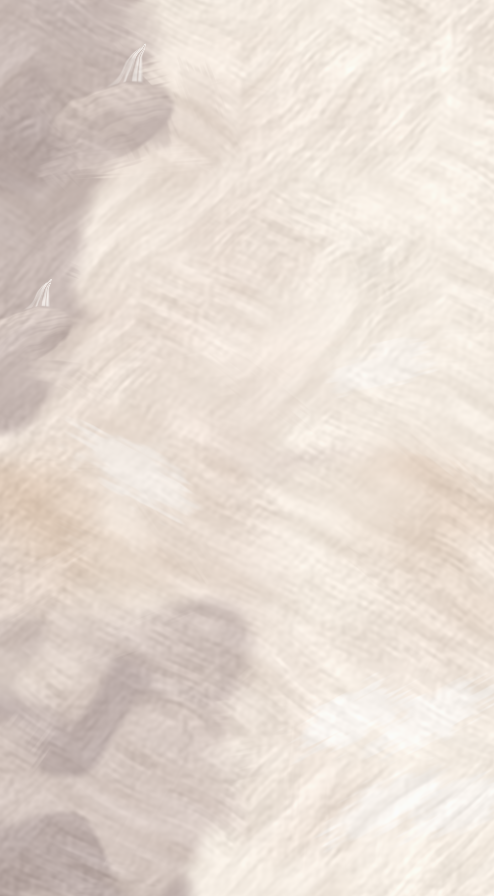
Give the GLSL for this texture, as a Shadertoy shader.

```glsl
// Pale abstract oil painting: cream and blush ground, mauve left corners, peach glow.
// A soft colour layout is resampled by scattered bristle dabs, then knife folds,
// white strokes, streaky smears and a fine paint relief are laid on top.

#define CREAM  vec3(0.955, 0.922, 0.883)
#define BLUSH  vec3(0.908, 0.855, 0.815)
#define GREIGE vec3(0.855, 0.800, 0.770)
#define MAUVE  vec3(0.728, 0.668, 0.652)
#define PEACH  vec3(0.860, 0.775, 0.700)
#define WHITE  vec3(0.970, 0.955, 0.940)
#define DABS 56
#define DAB_OPACITY 0.7
#define SMEAR 0.075
#define RELIEF 0.068

float hash(vec2 p) {
    return fract(sin(dot(p, vec2(127.1, 311.7))) * 43758.5453);
}

float noise(vec2 p) {
    vec2 i = floor(p), f = fract(p);
    f = f * f * (3.0 - 2.0 * f);
    return mix(mix(hash(i), hash(i + vec2(1, 0)), f.x),
               mix(hash(i + vec2(0, 1)), hash(i + vec2(1, 1)), f.x), f.y);
}

float fbm(vec2 p) {
    float sum = 0.0, amp = 0.53;
    for (int i = 0; i < 4; i++) {
        sum += amp * noise(p);
        p = mat2(1.6, 1.2, -1.2, 1.6) * p + 3.7;
        amp *= 0.5;
    }
    return sum;
}

// Coordinates along and across a direction
vec2 turn(vec2 p, float angle) {
    float c = cos(angle), s = sin(angle);
    return vec2(c * p.x + s * p.y, c * p.y - s * p.x);
}

float glow(vec2 p, vec2 centre, vec2 size) {
    vec2 d = (p - centre) / size;
    return exp(-dot(d, d));
}

// Large colour areas
vec3 baseColour(vec2 p) {
    float n = fbm(p * 8.0 + 2.0);
    vec2 q = p + 0.14 * (vec2(n, noise(p * 13.0 + 8.0)) - 0.5);
    float light = 0.28 + 0.6 * smoothstep(0.05, 0.42, q.x) + 1.7 * (n - 0.5);
    vec3 col = mix(BLUSH, CREAM, clamp(light, 0.0, 1.0));
    col = mix(col, mix(PEACH, BLUSH, 0.3), 0.85 * glow(q, vec2(0.52, 0.43), vec2(0.12, 0.085)));
    col = mix(col, PEACH, 0.9 * glow(q, vec2(0.02, 0.40), vec2(0.13, 0.07)));
    col = mix(col, GREIGE, 0.6 * glow(q, vec2(0.33, 0.47), vec2(0.07, 0.03)));

    float edge = 0.055 + 0.125 * smoothstep(0.62, 0.93, q.y);
    float upper = smoothstep(edge + 0.03, edge - 0.02, q.x) * smoothstep(0.53, 0.58, q.y);
    float lower = smoothstep(0.275, 0.225, q.x) * smoothstep(0.33, 0.25, q.y);
    float patches = smoothstep(0.32, 0.56, noise(q * 10.0 + 21.0));
    col = mix(col, mix(GREIGE, MAUVE, 0.6 + 0.4 * patches), upper);
    return mix(col, mix(GREIGE, MAUVE, 0.15 + 0.85 * patches), lower);
}

// Elliptical brush mark with frayed bristle edges
float brush(vec2 p, vec2 centre, vec2 size, float angle) {
    vec2 l = turn(p - centre, angle) / size;
    float bristle = noise(vec2(l.x * 2.0, l.y * 9.0) + centre * 90.0);
    float fleck = noise(p * 60.0);
    return smoothstep(1.1, 0.6, length(l) + 0.5 * (bristle - 0.5) + 0.5 * (fleck - 0.5));
}

// Slanted white crease above a mauve lobe that fades out to the lower left
vec3 knifeFold(vec3 col, vec2 p, vec2 apex, float size) {
    vec2 d = (p - apex) / size;
    d += 0.09 * vec2(noise(d * 5.0), noise(d * 5.0 + 9.0)) - 0.045;
    vec2 l = turn(d - vec2(-0.45, -1.1), 0.4);
    float lobe = length(l / vec2(0.95, 0.5));
    float streak = noise(vec2(l.x * 2.0, (l.y + 0.2 * l.x * l.x) * 24.0));
    vec3 lobeCol = mix(MAUVE, GREIGE, clamp(0.35 + 0.4 * streak + 0.9 * l.y, 0.0, 1.0));
    float fade = smoothstep(-1.0, 0.1, l.x + l.y);
    col = mix(col, lobeCol, fade * smoothstep(1.05, 0.93, lobe));

    // Fan sheared to the left, bounded below by the curved top of the lobe
    float a = atan(d.x, -d.y) + 0.32;
    float len = length(d);
    float fan = smoothstep(0.45, 0.32, abs(a)) * smoothstep(1.0, 1.08, lobe)
              * smoothstep(1.25, 1.05, len);
    float crease = noise(vec2(a * 13.0, len * 1.5));
    vec3 fanCol = mix(mix(MAUVE, GREIGE, 0.6), WHITE, smoothstep(0.1, 0.6, crease + 0.5 * a));
    return mix(col, fanCol, fan * (0.45 + 0.45 * crease));
}

// Streaks of a given frequency whose direction changes over the canvas
float streaks(vec2 p, vec2 freq) {
    p += 0.018 * vec2(noise(p * 14.0), noise(p * 14.0 + 5.0));
    float falling = noise(turn(p, -0.5) * freq);
    float rising = noise(turn(p, 0.75) * freq + 31.0);
    float pick = smoothstep(0.4, 0.6, noise(p * 9.0 + 40.0));
    pick = mix(pick, 0.1, glow(p, vec2(0.25, 0.42), vec2(0.3, 0.12)));
    return mix(falling, rising, pick) - 0.5;
}

void mainImage(out vec4 fragColor, in vec2 fragCoord) {
    vec2 p = fragCoord / iResolution.y;
    float width = iResolution.x / iResolution.y;
    vec3 col = baseColour(p);

    // Scattered dabs pick up the colour beneath their centres
    for (int i = 0; i < DABS; i++) {
        float k = float(i) + 1.0;
        vec2 c = vec2(hash(vec2(k, 1.7)) * width, hash(vec2(k, 5.3)));
        float r = hash(vec2(k, 9.1));
        float angle = mix(0.7, -0.5, smoothstep(0.25, 0.4, c.y)) + 1.6 * (r - 0.5);
        vec2 size = vec2(0.04 + 0.05 * r, 0.018 + 0.022 * hash(vec2(k, 4.4)));
        float m = brush(p, c, size, angle);
        if (m > 0.0) col = mix(col, baseColour(mix(c, p, 0.3)) + 0.06 * (r - 0.5), m * DAB_OPACITY);
    }

    // White strokes
    for (int i = 0; i < 4; i++) {
        float k = float(i);
        vec2 c = vec2(0.39 + 0.045 * k, 0.20 - 0.095 * mod(k, 2.0));
        col = mix(col, WHITE, 0.8 * brush(p, c, vec2(0.075, 0.028), 0.5));
    }
    col = mix(col, WHITE, 0.6 * brush(p, vec2(0.15, 0.475), vec2(0.08, 0.035), -0.5));
    col = mix(col, WHITE, 0.6 * brush(p, vec2(0.43, 0.59), vec2(0.07, 0.025), 0.25));

    col = knifeFold(col, p, vec2(0.159, 0.950), 0.080);
    col = knifeFold(col, p, vec2(0.055, 0.688), 0.058);

    // Smears and paint relief: grooves and a fine raking-light grain
    col += SMEAR * streaks(p, vec2(14.0, 60.0)) * vec3(0.9, 1.0, 1.1);
    float bump = noise(p * 170.0) - noise(p * 170.0 + vec2(0.6, -0.6));
    float wear = 0.35 + 1.1 * noise(p * 14.0 + 60.0);
    col += RELIEF * wear * (0.85 * streaks(p, vec2(40.0, 230.0)) + 0.5 * bump);
    fragColor = vec4(clamp(col, 0.0, vec3(0.985, 0.97, 0.95).x), 1.0);
}
```
